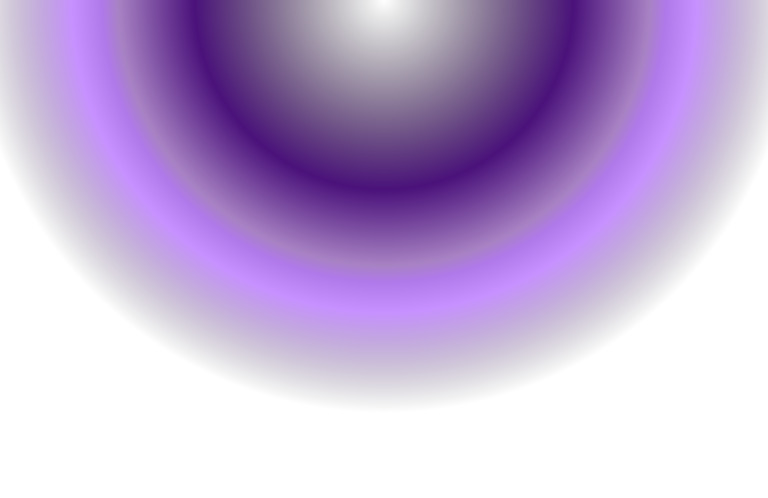
A WebGL 2 fragment shader for this background:

```glsl
#version 300 es
precision highp float;
// Violet halo: concentric rings spreading from the middle of the top edge over white.

uniform vec2 u_resolution;
out vec4 fragColor;

const vec3 PAPER = vec3(1.0);
const vec3 INDIGO = vec3(0.29, 0.07, 0.48);
const vec3 MAUVE = vec3(0.655, 0.51, 0.765);
const vec3 ORCHID = vec3(0.69, 0.475, 0.915);
const vec3 VIOLET = vec3(0.633, 0.283, 1.0);
const float VIOLET_ALPHA = 0.6;

// Ring radii in canvas heights
const float R_INDIGO = 0.381;
const float R_MAUVE = 0.533;
const float R_ORCHID = 0.566;
const float R_VIOLET = 0.628;
const float R_EDGE = 0.829;

// Linear position of r between two radii
float ramp(float inner, float outer, float r) {
    return clamp((r - inner) / (outer - inner), 0.0, 1.0);
}

// Colour fading through transparent black, laid over the paper
vec3 smokyFade(vec3 color, float alpha, float amount) {
    return mix(PAPER, color * amount, alpha * amount);
}

vec3 halo(float r) {
    // Pale core darkening into indigo
    vec3 core = smokyFade(INDIGO, 1.0, ramp(0.0, R_INDIGO, r));

    // Opaque bands
    vec3 bright = smokyFade(VIOLET, VIOLET_ALPHA, 1.0);
    vec3 bands = mix(core, MAUVE, ramp(R_INDIGO, R_MAUVE, r));
    bands = mix(bands, ORCHID, ramp(R_MAUVE, R_ORCHID, r));
    bands = mix(bands, bright, ramp(R_ORCHID, R_VIOLET, r));

    // Outer glow dissolving through grey
    vec3 glow = smokyFade(VIOLET, VIOLET_ALPHA, 1.0 - ramp(R_VIOLET, R_EDGE, r));
    return r < R_VIOLET ? bands : glow;
}

void main() {
    vec2 center = vec2(0.5 * u_resolution.x, u_resolution.y);
    float r = length(gl_FragCoord.xy - center) / u_resolution.y;
    fragColor = vec4(halo(r), 1.0);
}
```
